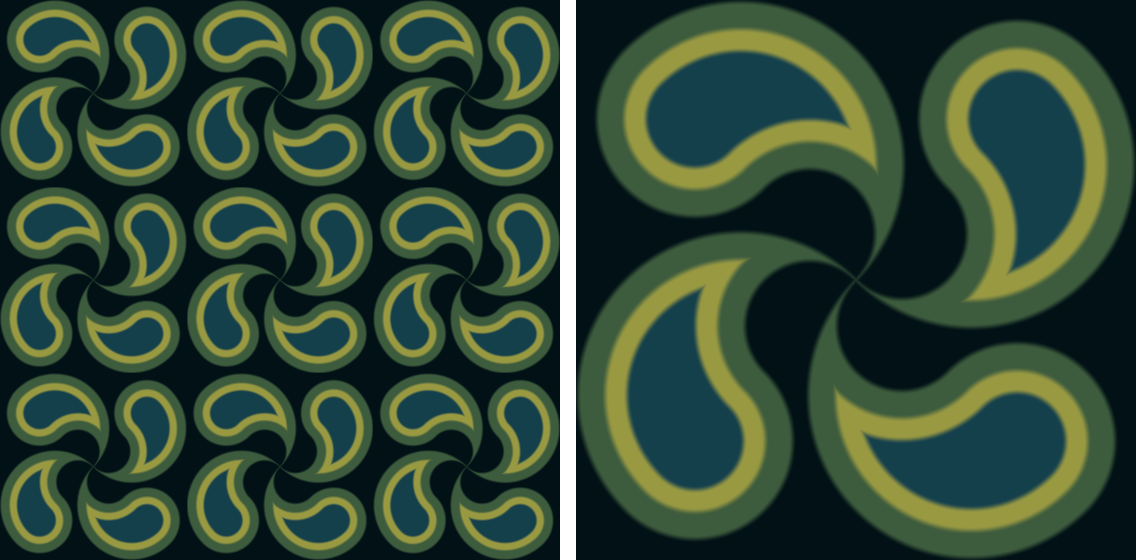
Left: the whole. Right: its middle third, enlarged.
Reproduce this pattern procedurally as a WebGL 1 fragment shader.

```glsl
precision highp float;
// Pinwheels of four paisley drops on a dark ground, three by three.
// Each drop is a signed distance built from three tangent circles;
// its green rim, gold line and blue heart are bands of that distance.

uniform vec2 u_resolution;

// Drop with its tip at the origin and its head along +x, bulging to +y.
float paisley(vec2 p) {
  float back = 0.291;
  float head = 0.175;
  float notch = back - head;
  float bulge = length(p - vec2(back, 0.0)) - back;
  float hollow = notch - length(p - vec2(notch, 0.0));
  float cap = length(p - vec2(2.0 * back - head, 0.0)) - head;
  return p.y > 0.0 ? max(bulge, hollow) : cap;
}

// Four drops turned about the cell centre.
float pinwheel(vec2 p) {
  float d = 1.0;
  for (int i = 0; i < 4; i++) {
    vec2 diagonal = vec2(p.y - p.x, p.x + p.y) * 0.70711;
    d = min(d, paisley(diagonal));
    p = vec2(-p.y, p.x);
  }
  return d;
}

void main() {
  const float repeats = 3.0;
  vec2 uv = gl_FragCoord.xy / u_resolution;
  float d = pinwheel(fract(uv * repeats) - 0.5);

  // Edge softness in cell units, never thinner than a pixel and a half.
  float soft = max(0.007, 1.5 * repeats / min(u_resolution.x, u_resolution.y));

  // Nested bands from the ground inwards.
  vec3 color = vec3(0.005, 0.065, 0.085);
  color = mix(color, vec3(0.24, 0.36, 0.24), smoothstep(soft, -soft, d));
  color = mix(color, vec3(0.60, 0.60, 0.26), smoothstep(soft, -soft, d + 0.049));
  color = mix(color, vec3(0.08, 0.25, 0.30), smoothstep(soft, -soft, d + 0.088));
  gl_FragColor = vec4(color, 1.0);
}
```
